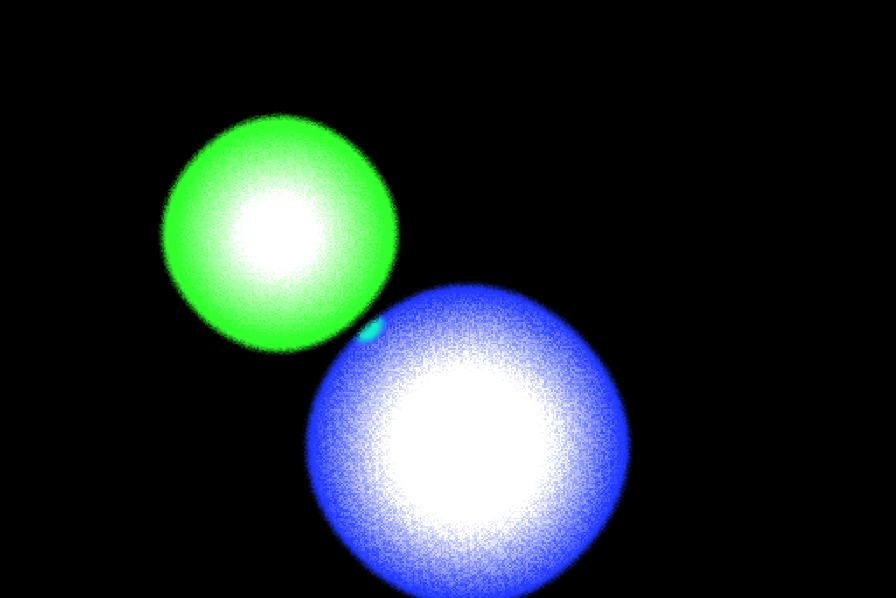
Reproduce this background procedurally as a Shadertoy shader.

```glsl
// Two grainy glowing orbs, green and blue, almost touching on black, with a cyan glint between.

// Positions and lengths are in canvas heights.
const vec2 GREEN_CENTER = vec2(0.468, 0.609);
const vec2 BLUE_CENTER = vec2(0.782, 0.254);
const float GREEN_RADIUS = 0.194;
const float BLUE_RADIUS = 0.266;
const vec3 GREEN = vec3(0.20, 1.00, 0.18);
const vec3 BLUE = vec3(0.13, 0.22, 1.00);

const vec2 GLINT_CENTER = vec2(0.618, 0.449);
const vec2 GLINT_SIZE = vec2(0.034, 0.021);   // along and across the gap
const vec3 GLINT = vec3(0.08, 0.92, 0.82);

const float EDGE_SOFTNESS = 0.009;
const float FLATTENING = 0.014;               // four slightly flat diagonals
const float GRAIN_CELLS = 342.0;              // grain cells per canvas height
const float EDGE_GRAIN = 0.004;

float hash(vec2 p) {
    return fract(sin(dot(p, vec2(127.1, 311.7))) * 43758.5453);
}

// Orb colour in rgb, coverage in alpha; core is the white and tinted radii as shares of the radius.
vec4 orb(vec2 offset, float radius, vec3 tint, vec2 core, float grain, float noise) {
    float dist = length(offset);
    float angle = atan(offset.y, offset.x + 1e-6);
    float rim = radius * (1.0 + FLATTENING * cos(4.0 * angle));
    float whiteness = (core.y - dist / radius) / (core.y - core.x);
    whiteness += grain * noise * smoothstep(-0.2, 0.3, whiteness);
    vec3 color = mix(tint, vec3(1.0), clamp(whiteness, 0.0, 1.0));
    float edge = dist - rim + EDGE_GRAIN * noise;
    float cover = 1.0 - smoothstep(-EDGE_SOFTNESS, EDGE_SOFTNESS, edge);
    return vec4(color, cover);
}

void mainImage(out vec4 fragColor, in vec2 fragCoord) {
    vec2 p = fragCoord / iResolution.y;
    float noise = hash(floor(p * GRAIN_CELLS)) - 0.5;

    vec4 green = orb(p - GREEN_CENTER, GREEN_RADIUS, GREEN, vec2(0.34, 0.90), 0.22, noise);
    vec4 blue = orb(p - BLUE_CENTER, BLUE_RADIUS, BLUE, vec2(0.53, 0.97), 0.36, noise);

    // Glint, stretched along the gap and clipped by the blue orb
    vec2 across = normalize(BLUE_CENTER - GREEN_CENTER);
    vec2 along = vec2(-across.y, across.x);
    vec2 q = p - GLINT_CENTER;
    float reach = length(vec2(dot(q, along), dot(q, across)) / GLINT_SIZE);
    float glint = 1.0 - smoothstep(0.35, 1.1, reach + 0.15 * noise);
    blue.rgb = mix(blue.rgb, GLINT, glint);

    fragColor = vec4(min(green.rgb * green.a + blue.rgb * blue.a, 1.0), 1.0);
}
```
